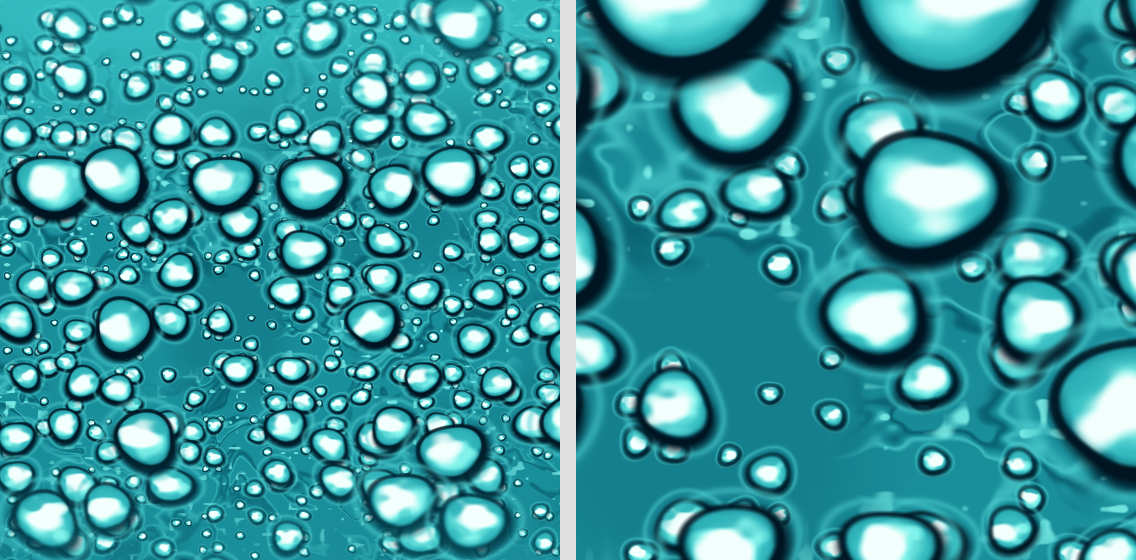
Left, the full canvas; right, a detail of the centre.
This texture is drawn by a three.js fragment shader. Its source:

```glsl
// Water drops on a wet teal sheet, sharp in the middle and softer above and below.
// Four jittered grids, from beads to large drops, are laid over a rippled film;
// each drop has an inky lower crescent, a thin rim and a bright, lens-like core.
#define INK    vec3(0.00, 0.08, 0.13)
#define DEEP   vec3(0.03, 0.36, 0.42)
#define TEAL   vec3(0.10, 0.56, 0.61)
#define AQUA   vec3(0.20, 0.73, 0.75)
#define PALE   vec3(0.50, 0.95, 0.92)
#define GLINT  vec3(0.95, 1.00, 0.99)
#define EDGE_SHARP 0.0018
#define EDGE_SOFT  0.0045
#define JITTER     0.54
#define FILM       0.85

varying vec2 vUv;

float hash(vec2 p) {
  return fract(sin(dot(p, vec2(127.1, 311.7))) * 43758.5453);
}

float noise(vec2 p) {
  vec2 i = floor(p), f = fract(p);
  f = f * f * (3.0 - 2.0 * f);
  return mix(mix(hash(i), hash(i + vec2(1.0, 0.0)), f.x),
             mix(hash(i + vec2(0.0, 1.0)), hash(i + vec2(1.0, 1.0)), f.x), f.y);
}

float fbm(vec2 p) {
  float sum = 0.0, amp = 0.5;
  for (int k = 0; k < 3; k++) {
    sum += amp * noise(p);
    p = p * 2.03 + 7.3;
    amp *= 0.5;
  }
  return sum / 0.875;
}

// 1 inside the radius, fading to 0 across the soft width
float disc(float d, float radius, float soft) {
  return 1.0 - smoothstep(radius - soft, radius + soft, d);
}

// Wet film: broad gradient, warped light and dark ridges, small glitter
vec3 film(vec2 uv, float focus) {
  vec3 col = mix(TEAL, AQUA, smoothstep(0.55, 1.0, uv.y));
  col = mix(col, DEEP, 0.3 * focus * smoothstep(0.4, 0.7, fbm(uv * 5.0 + 3.0)));
  vec2 warp = vec2(fbm(uv * 9.0), fbm(uv * 9.0 + 31.0));
  float ripple = fbm(uv * vec2(14.0, 20.0) + 3.0 * warp);
  float crest = 1.0 - smoothstep(0.0, 0.045, abs(ripple - 0.48));
  float trough = 1.0 - smoothstep(0.0, 0.07, abs(ripple - 0.58));
  float patches = smoothstep(0.3, 0.6, noise(uv * 7.0 + 11.0));
  float strength = FILM * patches * mix(0.35, 1.0, focus);
  col = mix(col, DEEP, strength * trough);
  col = mix(col, mix(AQUA, PALE, 0.35), 0.75 * strength * crest);
  float glitter = smoothstep(0.80, 0.92, noise(uv * vec2(85.0, 110.0)));
  return mix(col, PALE, glitter * strength);
}

// One drop; p is measured in radii, soft is the edge width in radii
vec3 drop(vec3 col, vec2 p, float seed, float soft, float focus) {
  float tilt = 0.9 * (hash(vec2(seed, 1.7)) - 0.5);
  vec2 q = mat2(cos(tilt), -sin(tilt), sin(tilt), cos(tilt)) * p;
  q.x /= 1.0 + 0.28 * hash(vec2(seed, 5.1));
  float angle = atan(q.y, q.x);
  float wobble = 1.0 + 0.05 * sin(2.0 * angle + seed) + 0.05 * sin(3.0 * angle + seed * 1.9);
  float d = length(q) / wobble;
  float under = length(q - vec2(0.05, -0.15)) / wobble;

  // Light gathered on the film around the drop, then the dark crescent and rim
  float ring = (d - 1.30) * 10.0;
  col = mix(col, mix(AQUA, PALE, 0.3), 0.5 * exp(-ring * ring));
  vec3 shadow = mix(DEEP, INK, 0.25 + 0.75 * focus);
  float shade = 1.0 - smoothstep(0.94 - soft, 1.14 + soft, under);
  col = mix(col, shadow, shade * mix(0.7, 1.0, focus));
  col = mix(col, shadow, disc(d, 0.98, soft) * mix(0.5, 0.85, focus));

  // Refracting body: deep edge, aqua skin, pale middle
  float streak = noise(p * vec2(1.9, 2.8) + seed * 3.0);
  vec3 body = mix(DEEP, AQUA, 1.0 - smoothstep(0.70, 0.90, d));
  body = mix(body, PALE, 1.0 - smoothstep(0.50, 0.80, d + 0.25 * (streak - 0.5)));
  float cap = smoothstep(0.15, 0.6, p.y + 0.8 * (streak - 0.5));
  body = mix(body, mix(TEAL, AQUA, 0.6), 0.75 * cap);

  // Broad glint with a ragged edge, and a faint grey-green veil beside it
  vec2 spot = vec2(0.5 * hash(vec2(seed, 8.3)) - 0.30, 0.3 * hash(vec2(seed, 2.9)) - 0.12);
  float reach = length((p - spot) * vec2(0.85, 1.15)) + 0.45 * (streak - 0.5);
  float glint = 1.0 - smoothstep(0.36, 0.66, reach);
  body = mix(body, AQUA, 0.4 * smoothstep(0.5, 0.75, streak) * (1.0 - glint));
  body = mix(body, GLINT, glint);
  return mix(col, body, disc(d, 0.86, soft));
}

// One grid of drops; radii are fractions of a cell
vec3 scatter(vec3 col, vec2 uv, float cells, float chance, vec2 radii, float focus) {
  vec2 g = uv * cells, home = floor(g);
  for (int j = 1; j >= -1; j--) {
    for (int i = -1; i <= 1; i++) {
      vec2 id = home + vec2(float(i), float(j));
      vec2 key = id + cells * 3.7;
      if (hash(key + 0.5) > chance) continue;
      vec2 centre = id + 0.5 + JITTER * (vec2(hash(key + 1.3), hash(key + 4.9)) - 0.5);
      float radius = mix(radii.x, radii.y, hash(key + 9.1));
      float soft = min(mix(EDGE_SOFT, EDGE_SHARP, focus) * cells / radius, 0.4);
      col = drop(col, (g - centre) / radius, 40.0 * hash(key + 6.7), soft, focus);
    }
  }
  return col;
}

void main() {
  float focus = 1.0 - smoothstep(0.18, 0.56, abs(vUv.y - 0.47));
  vec3 col = film(vUv, focus);
  col = scatter(col, vUv, 34.0, 0.34, vec2(0.17, 0.33), focus);
  col = scatter(col, vUv, 19.0, 0.52, vec2(0.22, 0.38), focus);
  col = scatter(col, vUv, 11.0, 0.60, vec2(0.24, 0.38), focus);
  col = scatter(col, vUv, 6.5, 0.38, vec2(0.23, 0.37), focus);
  gl_FragColor = vec4(col, 1.0);
}
```
